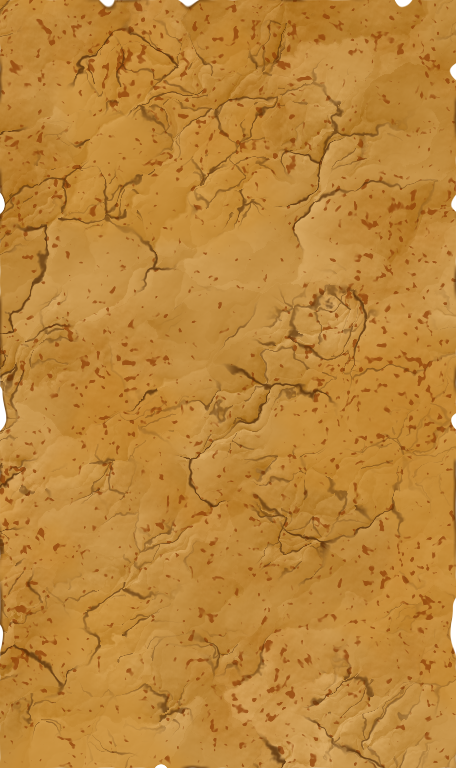
Write a Shadertoy shader that draws this texture.

```glsl
const vec3 SHADE = vec3(0.66, 0.435, 0.11);
const vec3 LIGHT = vec3(0.84, 0.655, 0.38);
const vec3 AMBER = vec3(0.80, 0.56, 0.20);
const vec3 RUST  = vec3(0.56, 0.25, 0.03);
const vec3 CREASE = vec3(0.32, 0.17, 0.03);

struct Facet {
    vec2 id;      // cell of the facet
    vec2 offset;  // position relative to its centre
    vec2 normal;  // direction across the nearest fold
    float edge;   // distance to the nearest fold
    float fold;   // random value shared by both sides of the fold
};

vec2 hash22(vec2 p) {
    vec3 q = fract(p.xyx * vec3(0.1031, 0.1030, 0.0973));
    q += dot(q, q.yzx + 33.33);
    return fract((q.xx + q.yz) * q.zy);
}

float noise(vec2 p) {
    vec2 i = floor(p), f = fract(p);
    f = f * f * (3.0 - 2.0 * f);
    float low = mix(hash22(i).x, hash22(i + vec2(1, 0)).x, f.x);
    float high = mix(hash22(i + vec2(0, 1)).x, hash22(i + vec2(1, 1)).x, f.x);
    return mix(low, high, f.y);
}

float fbm(vec2 p, int octaves) {
    float sum = 0.0, amp = 0.5, total = 0.0;
    for (int i = 0; i < octaves; i++) {
        sum += amp * noise(p);
        total += amp;
        p = mat2(1.6, 1.2, -1.2, 1.6) * p + 7.3;
        amp *= 0.5;
    }
    return sum / total;
}

// Voronoi facets with exact distance to the nearest border
Facet findFacet(vec2 p) {
    Facet f;
    vec2 cell = floor(p), toCentre = vec2(0.0);
    float nearest = 9.0;
    for (int y = -1; y <= 1; y++)
    for (int x = -1; x <= 1; x++) {
        vec2 id = cell + vec2(x, y);
        vec2 r = id + hash22(id) - p;
        if (dot(r, r) < nearest) {
            nearest = dot(r, r);
            toCentre = r;
            f.id = id;
        }
    }
    f.offset = -toCentre;
    f.normal = vec2(0.0, 1.0);
    f.edge = 9.0;
    f.fold = 0.0;
    for (int y = -2; y <= 2; y++)
    for (int x = -2; x <= 2; x++) {
        vec2 id = f.id + vec2(x, y);
        vec2 r = id + hash22(id) - p, across = r - toCentre;
        if (dot(across, across) < 0.0001) continue;
        float d = dot(0.5 * (r + toCentre), normalize(across));
        if (d < f.edge) {
            f.edge = d;
            f.normal = normalize(across);
            f.fold = hash22(f.id + id + 51.0).x;
        }
    }
    return f;
}

// Tilted plane tone, softened at the folds
float facetTone(Facet f, float softness) {
    vec2 tilt = hash22(f.id + 17.0) - 0.5;
    float tone = 1.1 * dot(f.offset, tilt) + 0.5 * (hash22(f.id + 29.0).y - 0.5);
    return tone * smoothstep(-softness, softness, f.edge);
}

// Lit below and shaded above the fold
float foldRelief(Facet f, float reach) {
    return f.normal.y * exp(-f.edge / reach) * smoothstep(0.0, 0.03, f.edge);
}

float foldLine(Facet f, float width, float share) {
    return (1.0 - smoothstep(0.1 * width, width, f.edge)) * smoothstep(1.0 - share, 1.1 - share, f.fold);
}

// Slope of the surface along the light
float slope(vec2 p, vec2 stride, float scale) {
    return fbm((p + stride) * scale, 4) - fbm((p - stride) * scale, 4);
}

void mainImage(out vec4 fragColor, in vec2 fragCoord) {
    vec2 p = fragCoord / iResolution.x;
    float top = iResolution.y / iResolution.x;
    float pixel = 1.0 / iResolution.x;

    // Crumpled facets, drawn out along the rising diagonal
    vec2 jag = vec2(fbm(p * 11.0, 5), fbm(p * 11.0 + 40.0, 5)) - 0.5;
    vec2 q = mat2(0.60, -0.75, 0.45, 1.0) * (p + 0.11 * jag);
    Facet large = findFacet(q * 5.0 + 3.0);
    Facet small = findFacet(q * 11.0 + 20.0);
    Facet tiny = findFacet(q * 21.0 + 70.0);

    // Short creases that fade in and out along the folds
    float calm = 1.0 - 0.7 * smoothstep(0.78, 0.95, p.x);
    float worn = calm * smoothstep(0.46, 0.75, noise(p * 9.0 + 5.0));
    float wornFine = calm * smoothstep(0.42, 0.72, noise(p * 8.0 + 31.0));
    float vary = 0.35 + 1.2 * noise(p * 45.0);
    float lines = worn * foldLine(large, 0.028 * vary, 0.75);
    lines = max(lines, 0.8 * wornFine * foldLine(small, 0.055 * vary, 0.55));
    lines = max(lines, 0.55 * wornFine * foldLine(tiny, 0.09 * vary, 0.35));

    // Paper tone: planes, fold relief, blotches and wrinkles
    float stain = smoothstep(0.45, 0.68, fbm(p * 3.6 + 11.0, 5));
    float rough = 0.25 + 0.75 * max(stain, wornFine);
    float tone = 0.56 + 0.48 * facetTone(large, 0.03) + 0.32 * facetTone(small, 0.05);
    tone += 0.30 * (0.3 + worn) * foldRelief(large, 0.10);
    tone += 0.26 * (0.2 + wornFine) * foldRelief(small, 0.16);
    tone += 0.18 * wornFine * foldRelief(tiny, 0.2);
    tone += 0.5 * (fbm(p * 4.0 + 60.0, 4) - 0.5) - 0.10 * stain;
    tone += 0.35 * rough * slope(p, vec2(0.004, -0.007), 22.0);
    tone += 0.36 * rough * slope(p, vec2(0.001, -0.003), 75.0);
    vec3 color = mix(SHADE, LIGHT, clamp(tone, -0.1, 1.05));
    color = mix(color, AMBER, 0.45 * smoothstep(0.46, 0.62, fbm(p * 4.0 + 90.0, 4)));

    // Rust flecks gather in stains and beside creases
    float gather = 0.10 * stain + 0.07 * worn * exp(-large.edge * 10.0);
    gather += 0.05 * wornFine * exp(-small.edge * 8.0);
    float flecks = smoothstep(0.76, 0.90, fbm(p * 78.0 + 3.0 * jag, 2) + gather);
    color = mix(color, vec3(0.74, 0.43, 0.09), 0.28 * stain * fbm(p * 24.0, 3));
    color = mix(color, RUST, 0.75 * flecks);
    color = mix(color, CREASE, 0.78 * lines);

    // Torn border with a singed rim
    float border = min(min(p.x, 1.0 - p.x), min(p.y, top - p.y));
    float bite = 0.10 * max(noise(p * 17.0 + 8.0) - 0.78, 0.0) + 0.003 * (noise(p * 45.0) - 0.85);
    float inside = border - bite;
    float singe = smoothstep(0.5, 0.8, noise(p * 14.0 + 8.0));
    color = mix(color, CREASE, 0.7 * singe * (1.0 - smoothstep(0.0, 0.009, inside)));
    color = mix(vec3(1.0), color, smoothstep(-pixel, pixel, inside));

    fragColor = vec4(color, 1.0);
}
```
